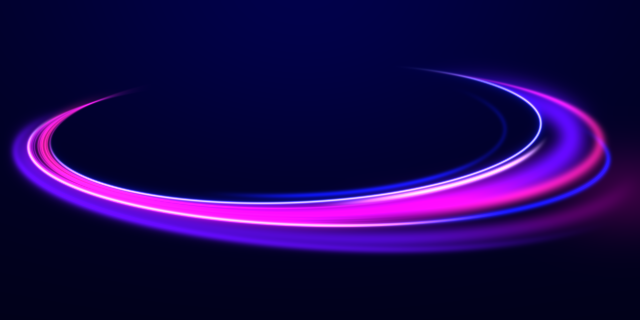
A Shadertoy shader for this background:

```glsl
// Neon light trails sweeping around a tilted oval on a deep blue backdrop.
#define BLUE vec3(0.06, 0.10, 1.00)
#define VIOLET vec3(0.42, 0.04, 0.98)
#define MAGENTA vec3(1.00, 0.04, 0.92)
#define ROSE vec3(0.95, 0.13, 0.48)
#define PURPLE vec3(0.30, 0.03, 0.66)
#define CORE_WIDTH 0.0036
#define FINE_STREAKS 9

// Ellipses as center.xy, radii.xy, in units of canvas height
const vec4 INNER = vec4(0.924, 0.583, 0.766, 0.216);
const vec4 MIDDLE = vec4(0.995, 0.523, 0.906, 0.227);
const vec4 OUTER = vec4(1.042, 0.479, 0.995, 0.255);

float hash(float n) {
    return fract(sin(n * 127.1) * 43758.5453);
}

// Signed distance to a sheared ellipse, and angle from its bottom (right > 0)
vec2 ring(vec2 p, vec4 e, float tilt) {
    vec2 q = p - e.xy;
    q.y -= tilt * q.x;
    vec2 n = q / e.zw;
    float r = length(n);
    float d = r * (r - 1.0) / max(length(n / e.zw), 1e-4);
    return vec2(d, atan(n.x, -n.y));
}

// Visible part of an arc, with soft ends
float arc(float angle, float start, float end, float fade) {
    return smoothstep(start, start + fade, angle)
         * (1.0 - smoothstep(end - fade, end, angle));
}

float gauss(float d, float width) {
    return exp(-d * d / (width * width));
}

// Bright core with a coloured halo
vec3 trail(float d, float width, vec3 core, vec3 halo) {
    return core * gauss(d, width) + halo * 0.6 * exp(-abs(d) / (width * 2.6));
}

vec3 backdrop(vec2 p) {
    vec2 q = (p - vec2(0.95, 1.0)) / vec2(0.85, 0.6);
    vec3 col = vec3(0.003, 0.003, 0.10 + 0.04 * p.y);
    col += vec3(0.0, 0.0, 0.15) * exp(-dot(q, q));
    vec2 h = (p - vec2(1.96, 0.40)) / vec2(0.22, 0.13);
    return col + vec3(0.20, 0.0, 0.12) * exp(-dot(h, h));
}

// Wide soft ribbons between the sharp trails
vec3 ribbons(vec2 p, float inside) {
    vec2 r = ring(p, vec4(0.96, 0.562, 0.825, 0.231), 0.015);
    float side = smoothstep(-1.5, 1.6, r.y);
    vec3 tint = mix(ROSE * 0.75, MAGENTA, smoothstep(-1.1, -0.1, r.y));
    tint = mix(tint, VIOLET * 0.85, smoothstep(0.45, 1.25, r.y));
    vec3 col = tint * gauss(r.x, mix(0.016, 0.046, side)) * arc(r.y, -2.4, 2.75, 0.9);

    r = ring(p, vec4(1.02, 0.50, 0.95, 0.246), -0.035);
    tint = mix(PURPLE, vec3(0.28, 0.0, 0.25), smoothstep(0.1, 1.0, r.y));
    col += tint * gauss(r.x, 0.029) * arc(r.y, -2.2, 1.6, 0.9);

    r = ring(p, OUTER, -0.05);
    col += PURPLE * 0.65 * gauss(r.x, 0.012) * arc(r.y, -2.3, 1.1, 1.0);
    return col * inside;
}

// Thin scattered strands, gathered on the left
vec3 strands(vec2 p) {
    vec3 col = vec3(0.0);
    for (int i = 0; i < FINE_STREAKS; i++) {
        float seed = float(i) + 1.0;
        float s = (float(i) + hash(seed)) / float(FINE_STREAKS);
        vec2 r = ring(p, mix(INNER, MIDDLE, s), mix(0.04, -0.02, s));
        float end = mix(-0.5, 0.9, hash(seed + 20.0));
        vec3 tint = mix(ROSE, VIOLET, 0.6 * hash(seed + 40.0));
        col += tint * 0.45 * gauss(r.x, 0.003) * arc(r.y, -2.55, end, 1.0);
    }
    return col;
}

vec3 brightTrails(vec2 p) {
    // Inner rim
    vec2 r = ring(p, INNER, 0.04);
    vec3 col = trail(r.x, CORE_WIDTH, vec3(0.75, 0.72, 1.0), BLUE) * arc(r.y, -1.75, 2.75, 0.9);
    // Blue light just inside the rim
    r = ring(p, vec4(0.859, 0.596, 0.719, 0.208), 0.0);
    col += BLUE * gauss(r.x, 0.008) * (0.7 * arc(r.y, -0.35, 1.2, 0.55) + 0.22 * arc(r.y, 0.6, 2.3, 0.6));
    // Broad hot stroke beside the rim
    r = ring(p, vec4(0.930, 0.576, 0.786, 0.221), 0.04);
    col += trail(r.x, 0.0075, vec3(1.0, 0.9, 1.0), MAGENTA * 0.5) * arc(r.y, 0.05, 1.45, 0.5);
    // Rose edge on the right
    r = ring(p, vec4(0.995, 0.557, 0.880, 0.240), 0.0);
    float taper = mix(0.019, 0.004, smoothstep(1.4, 2.5, r.y));
    col += ROSE * 0.75 * gauss(r.x, taper) * arc(r.y, 0.2, 2.8, 0.7);
    // Hot left edge turning blue on the right
    r = ring(p, MIDDLE, -0.02);
    col += trail(r.x, 0.0045, vec3(1.0, 0.8, 1.0), MAGENTA * 0.65) * arc(r.y, -2.15, 0.75, 0.8);
    col += BLUE * 0.85 * gauss(r.x, 0.009) * arc(r.y, 0.1, 2.05, 0.6);
    return col;
}

void mainImage(out vec4 fragColor, in vec2 fragCoord) {
    vec2 p = fragCoord / iResolution.y;
    p.x += 1.0 - 0.5 * iResolution.x / iResolution.y;
    float outsideRim = smoothstep(-0.008, 0.008, ring(p, INNER, 0.04).x);
    vec3 col = backdrop(p) + ribbons(p, outsideRim) + strands(p) + brightTrails(p);
    fragColor = vec4(clamp(col, 0.0, 1.0), 1.0);
}
```
